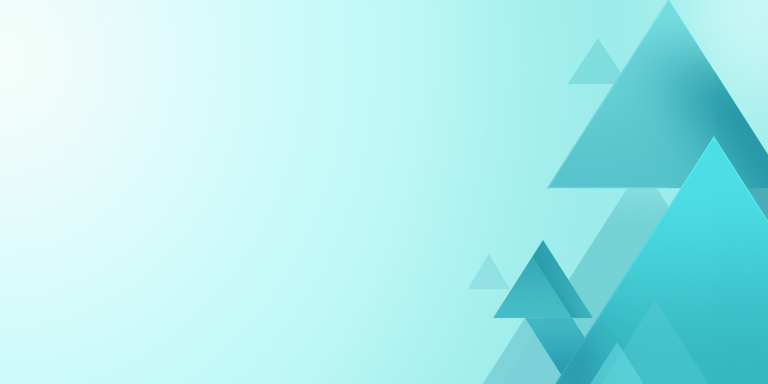
A Shadertoy shader for this background:

```glsl
// Pale aqua gradient with overlapping teal triangles gathered at the right.

const float SLOPE = 0.64; // half width gained per unit of height

// Sine hash, used for a faint dither.
float hash(vec2 p) {
    return fract(sin(dot(p, vec2(127.1, 311.7))) * 43758.5453);
}

// Signed distance to an upright triangle: negative inside.
float triangle(vec2 p, vec2 apex, float base, float slope) {
    float side = abs(p.x - apex.x) - slope * (apex.y - p.y);
    return max(side / sqrt(1.0 + slope * slope), base - p.y);
}

// Signed horizontal offset from a line that falls to the right.
float fallingLine(vec2 p, vec2 start) {
    return p.x - start.x - SLOPE * (start.y - p.y);
}

float cover(float dist, float pixel) {
    return 1.0 - smoothstep(-0.7 * pixel, 0.7 * pixel, dist);
}

vec3 paint(vec3 below, vec3 colour, float dist, float alpha, float pixel) {
    return mix(below, colour, alpha * cover(dist, pixel));
}

// Thin highlight just inside an edge.
float rim(float dist, float pixel) {
    return cover(abs(dist + 0.002) - 0.001, pixel);
}

vec3 backdrop(vec2 p) {
    float d = length((p - vec2(0.0, 0.85)) * vec2(1.0, 0.9));
    vec3 col = mix(vec3(0.955, 0.992, 0.982), vec3(0.88, 0.985, 0.985), smoothstep(0.0, 0.5, d));
    col = mix(col, vec3(0.765, 0.98, 0.975), smoothstep(0.35, 0.98, d));
    col = mix(col, vec3(0.61, 0.925, 0.92), smoothstep(0.85, 1.65, d));
    vec2 glow = (p - vec2(1.97, 1.0)) / vec2(0.2, 0.3);
    return mix(col, vec3(0.84, 0.985, 0.98), 0.75 * exp(-dot(glow, glow)));
}

void mainImage(out vec4 fragColor, in vec2 fragCoord) {
    float pixel = 1.0 / iResolution.y;
    vec2 p = fragCoord * pixel;
    p.x += 1.0 - 0.5 * iResolution.x * pixel;
    vec3 col = backdrop(p);

    // Small pale triangles
    col = paint(col, vec3(0.49, 0.86, 0.865), triangle(p, vec2(1.557, 0.901), 0.781, 0.66), 0.9, pixel);
    col = paint(col, vec3(0.56, 0.875, 0.885), triangle(p, vec2(1.273, 0.339), 0.247, 0.6), 0.9, pixel);

    // Tall translucent triangle, fading toward its tip
    float veil = mix(0.35, 0.9, smoothstep(0.57, 0.4, p.y));
    col = paint(col, vec3(0.44, 0.815, 0.83), triangle(p, vec2(1.672, 0.57), -0.1, SLOPE), veil, pixel);

    // Upper triangle, shaded along its right edge
    vec2 upperApex = vec2(1.740, 1.003);
    float upper = triangle(p, upperApex, 0.51, SLOPE);
    float edgeDepth = max(-fallingLine(p, upperApex), 0.0);
    float shade = exp(-pow(edgeDepth / 0.17, 2.0)) * smoothstep(0.97, 0.68, p.y);
    vec3 upperColour = mix(vec3(0.33, 0.765, 0.79), vec3(0.45, 0.86, 0.87), smoothstep(0.5, 1.0, p.y));
    upperColour = mix(upperColour, vec3(0.13, 0.58, 0.645), 0.92 * shade);
    upperColour += 0.08 * rim(upper, pixel) * step(p.x, upperApex.x);
    float strip = max(triangle(p, upperApex, -0.1, SLOPE), 1.859 - p.x);
    col = paint(col, vec3(0.25, 0.65, 0.70), strip, 0.9, pixel);
    col = paint(col, upperColour, upper, 0.97, pixel);

    // Pale foot and the dark diagonal band beside it
    vec2 foot = vec2(1.367, 0.172);
    vec2 bandEdge = vec2(1.49, 0.172);
    float bandLine = fallingLine(p, bandEdge);
    float band = max(max(-fallingLine(p, foot), bandLine), p.y - foot.y) * 0.84;
    vec3 bandColour = mix(vec3(0.13, 0.59, 0.68), vec3(0.24, 0.71, 0.76), smoothstep(0.0, 0.17, p.y));
    col = paint(col, vec3(0.48, 0.82, 0.845), triangle(p, foot, -0.1, SLOPE), 0.9, pixel);
    col = paint(col, bandColour, band, 0.96, pixel);

    // Small dark triangle above the foot
    float small = triangle(p, vec2(1.414, 0.375), 0.172, SLOPE);
    vec3 smallColour = mix(vec3(0.26, 0.73, 0.77), vec3(0.18, 0.65, 0.70), smoothstep(0.18, 0.36, p.y));
    float crease = smoothstep(-pixel, pixel, bandLine) * exp(-max(bandLine, 0.0) / 0.05);
    smallColour = mix(smallColour, vec3(0.12, 0.56, 0.63), 0.65 * crease);
    col = paint(col, smallColour, small, 0.97, pixel);

    // Large front triangle, brightest near its tip
    float front = triangle(p, vec2(1.859, 0.646), -0.1, SLOPE);
    vec3 frontColour = mix(vec3(0.21, 0.72, 0.76), vec3(0.30, 0.875, 0.905), smoothstep(0.0, 0.58, p.y));
    vec2 cornerOffset = (p - vec2(1.49, 0.03)) / vec2(0.1, 0.15);
    frontColour = mix(frontColour, vec3(0.16, 0.59, 0.67), 0.8 * exp(-dot(cornerOffset, cornerOffset)));
    frontColour += 0.07 * rim(front, pixel);
    col = paint(col, frontColour, front, 0.98, pixel);

    // Faint nested triangles inside the front one
    col = paint(col, vec3(0.35, 0.81, 0.84), triangle(p, vec2(1.706, 0.219), -0.1, SLOPE), 0.35, pixel);
    col = paint(col, vec3(0.40, 0.85, 0.87), triangle(p, vec2(1.607, 0.109), -0.1, SLOPE), 0.6, pixel);

    col += (hash(fragCoord) - 0.5) / 255.0;
    fragColor = vec4(clamp(col, 0.0, 1.0), 1.0);
}
```
